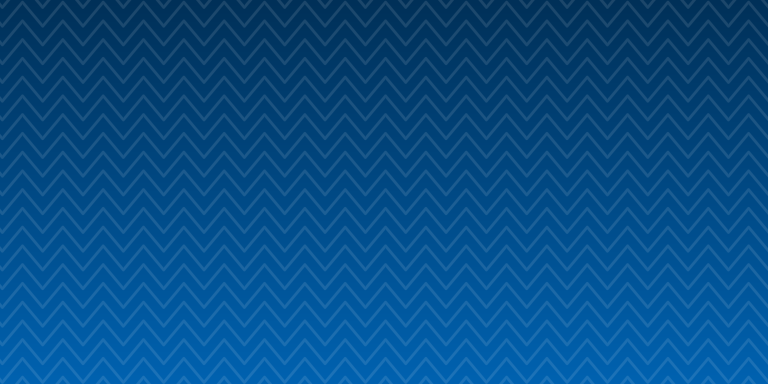
Give the GLSL for this pattern, as a Shadertoy shader.

```glsl
// Rows of thin pale zigzag lines over a vertical deep-to-bright blue gradient.
// The plane is folded to half a zigzag in one row, then the distance to a
// single slanted segment gives the line with its rounded corners.

#define PERIOD_X 0.10505              // peak to peak, in canvas heights
#define ROW_STEP 0.04883              // spacing between rows
#define ZIG_HEIGHT 0.0625             // drop from peak to valley
#define LINE_WIDTH 0.0074
#define FIRST_PEAK vec2(0.0586, 0.0056) // measured from the upper left
#define LINE_OPACITY 0.108
#define TOP_COLOR vec3(0.0, 0.187, 0.343)
#define BOTTOM_COLOR vec3(0.0, 0.383, 0.690)

// Distance from p to the segment running from the origin to tip.
float segmentDistance(vec2 p, vec2 tip) {
    return length(p - tip * clamp(dot(p, tip) / dot(tip, tip), 0.0, 1.0));
}

// Distance to the nearest zigzag; y grows downward.
float zigzagDistance(vec2 p) {
    vec2 valley = vec2(0.5 * PERIOD_X, ZIG_HEIGHT);

    // Mirror about each peak
    float x = abs(fract(p.x / PERIOD_X + 0.5) - 0.5) * PERIOD_X;

    // Keep only the vertically nearest row
    float centerLine = ZIG_HEIGHT * x / valley.x;
    float offset = p.y - centerLine;
    offset -= ROW_STEP * floor(offset / ROW_STEP + 0.5);

    return segmentDistance(vec2(x, centerLine + offset), valley);
}

void mainImage(out vec4 fragColor, in vec2 fragCoord) {
    float pixel = 1.0 / iResolution.y;
    vec2 p = fragCoord * pixel;
    p.y = 1.0 - p.y;

    // Background gradient
    vec3 color = mix(TOP_COLOR, BOTTOM_COLOR, p.y);

    // Translucent white lines with smooth edges
    float edge = zigzagDistance(p - FIRST_PEAK) - 0.5 * LINE_WIDTH;
    float coverage = 1.0 - smoothstep(-0.7 * pixel, 0.7 * pixel, edge);
    color = mix(color, vec3(1.0), LINE_OPACITY * coverage);

    fragColor = vec4(color, 1.0);
}
```
